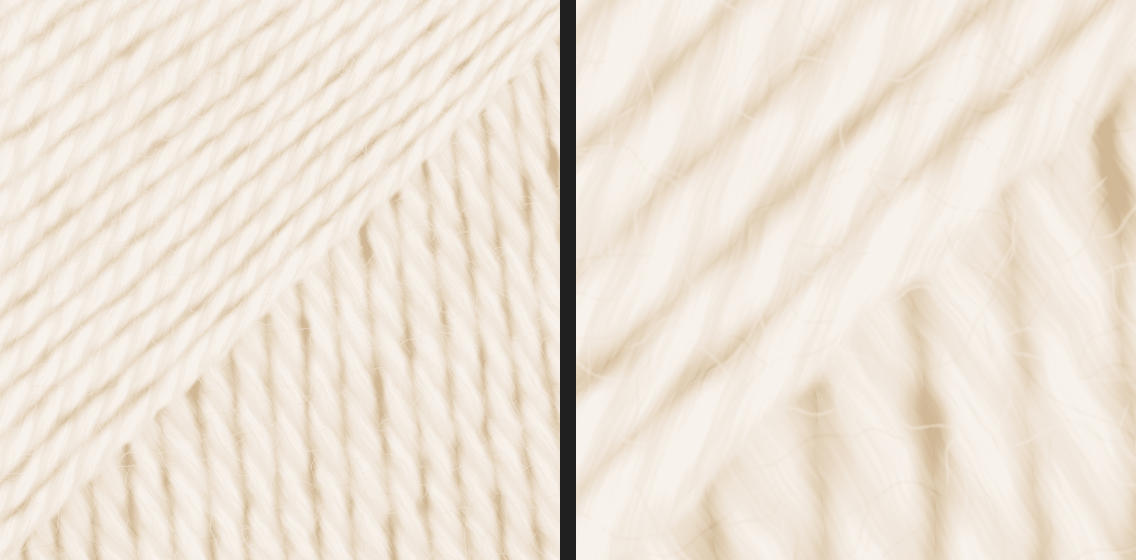
Left, the full canvas; right, a detail of the centre.
Give the GLSL for this texture, as a Shadertoy shader.

```glsl
const vec3 BRIGHT = vec3(0.970, 0.949, 0.921);
const vec3 CREAM = vec3(0.943, 0.905, 0.862);
const vec3 SAND = vec3(0.925, 0.872, 0.805);
const vec3 TAN = vec3(0.887, 0.818, 0.720);
const vec3 DEEP = vec3(0.820, 0.725, 0.595);
const float EDGE_SLOPE = 0.95;      // diagonal border between the two skeins
const float EDGE_START = -0.01;
const float FAN = 0.3;              // how much the upper strands spread
const float UPPER_PITCH = 0.075;
const float UPPER_WIDTH = 0.055;
const float LOWER_PITCH = 0.066;
const float PLY_LENGTH = 1.4;       // in strand widths
const float PLY_SLANT = 1.25;
const float HAIR_WIDTH = 0.0012;
const float BROAD_SHADE = 0.055;

vec2 hash2(vec2 p) {
    vec3 q = fract(p.xyx * vec3(0.1031, 0.1030, 0.0973));
    q += dot(q, q.yzx + 33.33);
    return fract((q.xx + q.yz) * q.zy);
}

// Distance to the nearest scattered point
float cellular(vec2 p) {
    vec2 cell = floor(p);
    float nearest = 2.0;
    for (int j = -1; j <= 1; j++)
    for (int i = -1; i <= 1; i++) {
        vec2 c = cell + vec2(i, j);
        nearest = min(nearest, length(c + hash2(c) - p));
    }
    return nearest;
}

float waves(vec2 p) {
    return (sin(p.x + 1.7 * sin(p.y * 0.8)) + sin(p.y * 1.3 + 1.4 * sin(p.x * 0.9 + 2.0))
          + 0.6 * sin(2.1 * p.x - 1.7 * p.y + 1.0)) / 2.6;
}

// Darkness of parallel twisted strands; s runs along, t across, in strand widths
float yarn(float s, float t, float grooveGain) {
    t += 0.11 * waves(vec2(s * 0.6, t * 0.8)) + 0.05 * waves(vec2(s * 1.9, t * 2.0 + 3.0));
    float id = floor(t);
    float f = t - id - 0.5;
    float rim = 0.5 - abs(f);
    float phase = s / PLY_LENGTH + PLY_SLANT * f + hash2(vec2(id, 7.0)).x
                + 0.16 * waves(vec2(s * 0.8, id * 3.1));
    float ridge = abs(fract(phase) - 0.5) * 2.0;
    float joint = smoothstep(0.35, 1.0, ridge);

    // Gaps open and close along the strand
    float pinch = waves(vec2(s * 1.5, t * 1.9)) + 0.6 * waves(vec2(s * 3.3 + 5.0, t * 2.3));
    float groove = smoothstep(0.21, 0.53, abs(f) + 0.6 * (ridge - 0.4) * rim + 0.03 * pinch);
    float depth = 0.40 + 0.21 * pinch;

    float fibre = cellular(vec2(phase * 8.0, s * 1.1)) - 0.45;
    float fine = cellular(vec2(phase * 19.0 + 5.0, s * 2.3)) - 0.45;
    float body = 0.07 + 0.75 * f * f + (0.17 * joint + 0.05 * sin(6.2832 * phase)) * (1.0 - groove);
    return body + groove * depth * grooveGain + 0.17 * fibre + 0.08 * fine;
}

// Loose curved hairs, one per cell: x = pale, y = tan
vec2 hairs(vec2 p, float scale, float pixel) {
    vec2 g = p * scale, cell = floor(g), cover = vec2(0.0);
    float width = max(HAIR_WIDTH, pixel * 0.7) * scale;
    for (int j = -1; j <= 1; j++)
    for (int i = -1; i <= 1; i++) {
        vec2 c = cell + vec2(i, j);
        vec2 r = hash2(c + scale), k = hash2(c + scale + 71.0);
        float a = r.x * 6.2832;
        vec2 q = mat2(cos(a), -sin(a), sin(a), cos(a)) * (g - c - k);
        float bend = (r.y - 0.5) * 1.6 * q.x * q.x + 0.05 * sin(q.x * 7.0 + a);
        float line = 1.0 - smoothstep(0.0, width * 1.7, abs(q.y - bend));
        line *= 1.0 - smoothstep(0.3, 0.75, abs(q.x));
        if (k.x < 0.6) cover.x = max(cover.x, line);
        else cover.y = max(cover.y, line);
    }
    return cover;
}

vec3 ramp(float d) {
    vec3 col = mix(BRIGHT, CREAM, smoothstep(0.02, 0.32, d));
    col = mix(col, SAND, smoothstep(0.28, 0.52, d));
    col = mix(col, TAN, smoothstep(0.46, 0.74, d));
    return mix(col, DEEP, smoothstep(0.68, 1.0, d));
}

void mainImage(out vec4 fragColor, in vec2 fragCoord) {
    vec2 uv = fragCoord / iResolution.xy;
    float pixel = 1.0 / iResolution.y;
    vec2 p = uv + 0.0018 * vec2(waves(uv * 80.0), waves(uv.yx * 70.0 + 4.0));

    // Upper skein: a fan of diagonal strands
    float rise = p.y - EDGE_SLOPE * p.x - EDGE_START;
    float fan = rise / (1.0 - FAN * p.x);
    float along = dot(p, normalize(vec2(1.0, 0.85))) / UPPER_WIDTH;
    float edge = rise * 0.725 + 0.004 * sin(along * 3.3) + 0.003 * waves(p * 60.0);
    float gain = smoothstep(0.0, 0.035, edge) * mix(1.0, 0.75, smoothstep(0.2, 0.9, fan));
    float upper = yarn(along, -fan / UPPER_PITCH, gain) - 0.02;

    // Lower skein: leaning upright strands, shaded under the border
    float lean = p.x + p.y * (0.07 + 0.1 * p.x * p.x * p.x);
    float lower = yarn(p.y / LOWER_PITCH, lean / LOWER_PITCH + 40.3, 1.12);
    lower += 0.05 + 0.15 * exp(min(edge, 0.0) / 0.025);
    float dark = mix(lower, upper, smoothstep(-0.006, 0.006, edge));

    // Fuzz lies over both skeins
    vec2 fuzz = hairs(uv, 9.0, pixel) + hairs(uv, 17.0, pixel) + hairs(uv, 29.0, pixel);
    dark = mix(dark, 0.14, 0.30 * min(fuzz.x, 1.0));
    dark += 0.08 * min(fuzz.y, 1.0);
    dark += BROAD_SHADE * (waves(uv * 8.0) + 0.7 * waves(uv.yx * 21.0 + 2.0));

    fragColor = vec4(ramp(clamp(dark, 0.0, 1.0)), 1.0);
}
```
